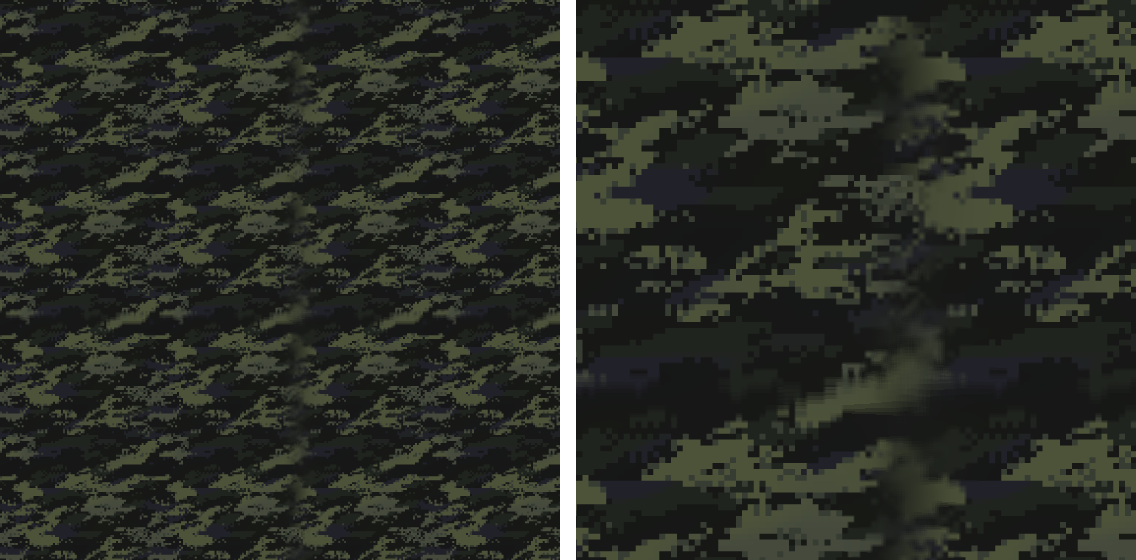
Left, the full canvas; right, a detail of the centre.
Reproduce this texture procedurally as a Shadertoy shader.

```glsl
float hash(vec2 p) {
    vec3 q = fract(p.xyx * vec3(0.1031, 0.1030, 0.0973));
    q += dot(q, q.yzx + 33.33);
    return fract((q.x + q.y) * q.z);
}

// Value noise that wraps after "period" lattice cells
float tiledNoise(vec2 t, vec2 period, float seed) {
    vec2 p = t * period;
    vec2 i = floor(p), f = fract(p);
    f = f * f * (3.0 - 2.0 * f);
    vec2 a = mod(i, period) + seed, b = mod(i + 1.0, period) + seed;
    return mix(mix(hash(a), hash(vec2(b.x, a.y)), f.x),
               mix(hash(vec2(a.x, b.y)), hash(b), f.x), f.y);
}

// Large light and dark masses of a tile: centre, size, strength
const vec4 masses[9] = vec4[9](
    vec4(0.88, 0.99, 1.0, 0.28), vec4(0.83, 0.25, 0.9, 0.24),
    vec4(0.31, 0.81, 0.8, 0.22), vec4(0.27, 0.12, 1.1, 0.18),
    vec4(0.20, 0.45, 0.9, 0.13), vec4(0.72, 0.53, 0.8, 0.16),
    vec4(0.62, 0.14, 1.2, -0.28), vec4(0.52, 0.80, 1.4, -0.25),
    vec4(0.05, 0.30, 1.2, -0.16));

float massBias(vec2 t) {
    float bias = 0.0;
    for (int i = 0; i < 9; i++) {
        vec2 d = fract(t - masses[i].xy + 0.5) - 0.5;
        d.y += 0.25 * d.x;
        d /= vec2(0.13, 0.065) * masses[i].z;
        bias += masses[i].w * exp(-dot(d, d));
    }
    return bias;
}

// One camouflage tile, built from square cells
vec3 camo(vec2 tile) {
    vec2 grid = vec2(78.0, 72.0);
    vec2 cell = floor(fract(tile) * grid);
    vec2 t = (cell + 0.5) / grid;
    vec2 slanted = vec2(t.x + t.y, t.y);
    float grain = hash(cell + 5.0);

    // Near-black ground with faint slate and green patches
    float tint = tiledNoise(slanted, vec2(5.0, 9.0), 71.0);
    vec3 color = mix(vec3(0.085, 0.085, 0.093), vec3(0.09, 0.098, 0.082), tint);
    float shade = 0.55 * tiledNoise(slanted, vec2(6.0, 14.0), 23.0)
                + 0.33 * tiledNoise(slanted, vec2(15.0, 32.0), 41.0) + 0.12 * grain;
    vec3 slate = mix(vec3(0.125, 0.14, 0.12), vec3(0.13, 0.13, 0.165),
                     smoothstep(0.45, 0.6, 1.0 - tint));
    color = mix(color, slate, step(0.58, shade));

    // Ragged olive flecks
    float fleck = 0.48 * tiledNoise(slanted, vec2(7.0, 18.0), 3.0)
                + 0.36 * tiledNoise(slanted, vec2(17.0, 36.0), 11.0)
                + 0.16 * grain + massBias(t);
    float hue = tiledNoise(t, vec2(4.0, 6.0), 57.0);
    vec3 olive = mix(vec3(0.27, 0.29, 0.24), vec3(0.30, 0.325, 0.225),
                     smoothstep(0.35, 0.65, hue));
    color = mix(color, vec3(0.22, 0.24, 0.20), step(0.585, fleck));
    return mix(color, olive, step(0.62, fleck));
}

void mainImage(out vec4 fragColor, in vec2 fragCoord) {
    vec2 uv = fragCoord / iResolution.xy;
    vec2 tileSize = vec2(0.274, 0.252);

    // Worn bands: an upright seam and a level smear
    float seam = exp(-pow((uv.x - 0.535) / 0.025, 2.0));
    float smear = exp(-pow((uv.y - 0.432) / 0.012, 2.0));
    float patchy = smoothstep(0.2, 0.8, tiledNoise(uv, vec2(14.0, 18.0), 90.0));
    vec2 spread = 1.0 / iResolution.xy
                + seam * patchy * vec2(0.007, 0.006) + smear * vec2(0.002, 0.010);

    // Average samples; the right half restarts the tiling at the seam
    vec3 color = vec3(0.0);
    float side = smoothstep(0.505, 0.56, uv.x);
    for (int i = 0; i < 16; i++) {
        vec2 offset = (vec2(i % 4, i / 4) - 1.5) / 4.0;
        vec2 p = uv + offset * spread;
        p.y = 1.0 - p.y;
        vec3 left = camo(p / tileSize);
        vec3 right = camo((p - vec2(0.488, 0.0)) / tileSize);
        color += mix(left, right, side) / 16.0;
    }
    color = mix(color, vec3(0.12, 0.13, 0.11), 0.25 * seam * patchy);
    fragColor = vec4(color, 1.0);
}
```
